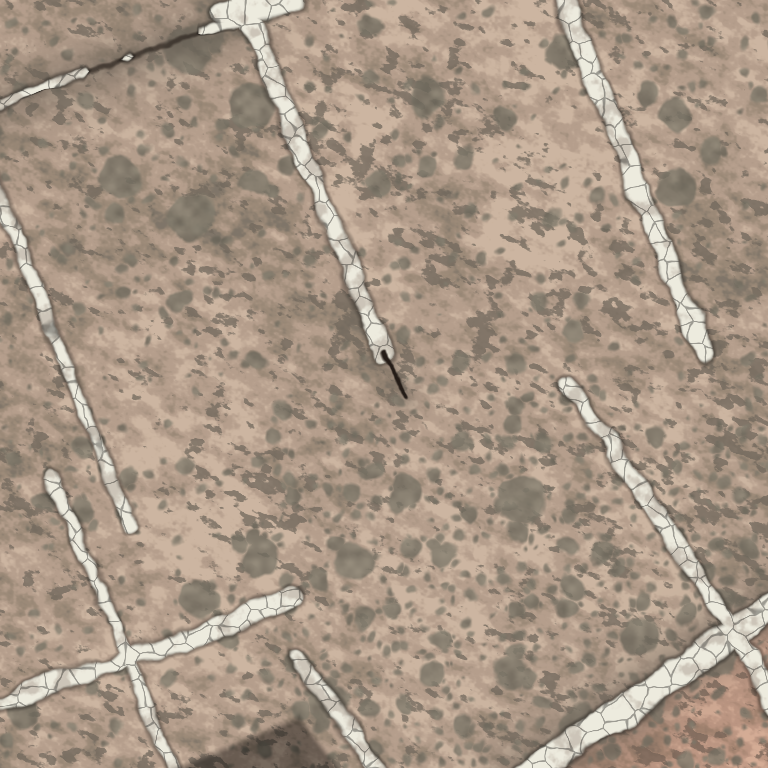
This texture is drawn by a WebGL 2 fragment shader. Its source:

```glsl
#version 300 es
precision highp float;
// Weathered sandstone paving with broken pale mortar joints, seen at a slant.
// Stone is a colour ramp driven by layered noise, lichen is jittered discs,
// and mortar is a union of rough segments cracked by a cellular pattern.
uniform vec2 u_resolution;
out vec4 fragColor;

#define SLAB_PITCH 0.418
#define JOINT_LEAN 0.40
#define FIRST_JOINT -0.103
#define ROUGHNESS 0.010
#define CRACK_SCALE 38.0
#define GRAIN_SCALE vec2(40.0, 66.0)
#define LICHEN_AMOUNT 0.75

const vec3 STONE_LIGHT = vec3(0.80, 0.71, 0.63);
const vec3 STONE_BASE = vec3(0.71, 0.62, 0.55);
const vec3 STONE_MID = vec3(0.61, 0.54, 0.47);
const vec3 STONE_DARK = vec3(0.50, 0.46, 0.41);
const vec3 LICHEN = vec3(0.45, 0.43, 0.38);
const vec3 MORTAR = vec3(0.93, 0.92, 0.87);
const vec3 MORTAR_DULL = vec3(0.80, 0.77, 0.72);
const vec3 GAP = vec3(0.14, 0.11, 0.09);

float hash(vec2 p) { return fract(sin(dot(p, vec2(127.1, 311.7))) * 43758.5453); }
vec2 hash2(vec2 p) { return vec2(hash(p), hash(p + 19.3)); }

float noise(vec2 p) {
  vec2 i = floor(p), f = fract(p);
  f = f * f * (3.0 - 2.0 * f);
  return mix(mix(hash(i), hash(i + vec2(1, 0)), f.x),
             mix(hash(i + vec2(0, 1)), hash(i + vec2(1, 1)), f.x), f.y);
}

float fbm(vec2 p) {
  float sum = 0.0, amp = 0.53;
  for (int i = 0; i < 4; i++) {
    sum += amp * noise(p);
    p = mat2(1.6, 1.2, -1.2, 1.6) * p + 5.7;
    amp *= 0.5;
  }
  return sum;
}

float segment(vec2 p, vec2 a, vec2 b) {
  vec2 ab = b - a;
  return length(p - a - ab * clamp(dot(p - a, ab) / dot(ab, ab), 0.0, 1.0));
}

// Mortar strip whose half width varies along its length
float joint(vec2 p, vec2 a, vec2 b, float halfWidth) {
  return segment(p, a, b) - halfWidth * mix(0.65, 1.25, noise(p * 32.0));
}

// Distance to scattered discs, densest on the lower right slab
float spots(vec2 p, float scale, float density) {
  vec2 g = p * scale, cell = floor(g);
  float d = 1.0;
  for (int y = -1; y <= 1; y++)
    for (int x = -1; x <= 1; x++) {
      vec2 id = cell + vec2(x, y);
      vec2 c = id + 0.15 + 0.7 * hash2(id + scale);
      vec2 at = c / scale;
      float lush = smoothstep(0.55, 0.38, at.y) * smoothstep(0.25, 0.45, at.x);
      float r = mix(0.10, 0.32, hash(id + 4.1));
      if (hash(id + 8.6) < density * mix(0.35, 1.0, lush)) d = min(d, length(g - c) - r);
    }
  return d / scale;
}

// Gap between the two nearest cell centres: zero on a crack
float cracks(vec2 g) {
  vec2 cell = floor(g);
  float near = 9.0, next = 9.0;
  for (int y = -1; y <= 1; y++)
    for (int x = -1; x <= 1; x++) {
      vec2 id = cell + vec2(x, y);
      float d = length(id + hash2(id) - g);
      next = min(next, max(near, d));
      near = min(near, d);
    }
  return next - near;
}

void main() {
  vec2 p = gl_FragCoord.xy / u_resolution;
  float soft = 0.0012 + 0.5 / u_resolution.y;
  vec2 wobble = vec2(fbm(p * 28.0), fbm(p * 28.0 + 40.0)) - 0.5;
  vec2 q = p + ROUGHNESS * 1.6 * wobble;

  // Slab tone: the strip between the two right joints is palest
  float across = (p.x - JOINT_LEAN * (1.0 - p.y) - FIRST_JOINT) / SLAB_PITCH;
  float pale = smoothstep(0.96, 1.04, across) * smoothstep(2.02, 1.96, across);
  float upper = smoothstep(0.32, 0.55, p.y);
  float tone = 0.66 + upper * mix(-0.13, 0.12, pale);

  // Stone grain, stretched along the bedding
  vec2 grainPos = mat2(0.92, 0.38, -0.38, 0.92) * p * GRAIN_SCALE;
  tone += 0.9 * (fbm(p * 7.0) - 0.5) + 1.2 * (fbm(grainPos) - 0.5);
  tone += 0.2 * (noise(p * 260.0) - 0.5);
  vec3 col = mix(STONE_DARK, STONE_MID, smoothstep(0.0, 0.33, tone));
  col = mix(col, STONE_BASE, smoothstep(0.30, 0.60, tone));
  col = mix(col, STONE_LIGHT, smoothstep(0.62, 0.92, tone));
  float pits = fbm(grainPos * 1.3 + 31.0) + 0.25 * (fbm(p * 6.0 + 3.0) - 0.5);
  col = mix(col, STONE_DARK * 0.88, 0.75 * smoothstep(0.61, 0.70, pits));
  float belowBed = smoothstep(0.0, 0.02, 0.68 * (p.x - 0.697) - p.y);
  col = mix(col, col * vec3(1.04, 0.95, 0.93), belowBed);

  // Lichen in three sizes
  vec2 blot = p + 0.022 * wobble;
  float lichen = min(spots(blot, 10.0, 0.6 * LICHEN_AMOUNT),
                 min(spots(blot, 22.0, LICHEN_AMOUNT), spots(blot, 48.0, LICHEN_AMOUNT)));
  col = mix(col, LICHEN * (0.9 + 0.3 * noise(p * 90.0)), 0.8 * smoothstep(0.003, -0.003, lichen));

  // Leaning head joints, evenly pitched; the first is longer and thinner
  float d = 1.0;
  for (int k = 0; k < 3; k++) {
    vec2 top = vec2(FIRST_JOINT + SLAB_PITCH * float(k), 1.0);
    float run = k == 0 ? 0.684 : 0.46;
    d = min(d, joint(q, top, top + run * vec2(JOINT_LEAN, -1.0), k == 0 ? 0.008 : 0.013));
  }
  // Lower head joints, then the bed joints they meet
  d = min(d, joint(q, vec2(0.068, 0.378), vec2(0.228, -0.01), 0.009));
  d = min(d, joint(q, vec2(0.384, 0.147), vec2(0.495, -0.01), 0.010));
  d = min(d, joint(q, vec2(0.740, 0.499), vec2(0.955, 0.180), 0.012));
  d = min(d, joint(q, vec2(0.955, 0.180), vec2(1.010, 0.080), 0.015));
  d = min(d, joint(q, vec2(-0.01, 0.079), vec2(0.384, 0.219), 0.013));
  float lowerBed = joint(q, vec2(0.680, -0.012), vec2(1.010, 0.213), 0.020);
  d = min(min(d, lowerBed), joint(q, vec2(0.290, 0.985), vec2(0.380, 1.000), 0.016));

  // Worn upper bed joint: dark seam with scraps of mortar left
  float seam = segment(q, vec2(-0.01, 0.860), vec2(0.312, 0.974));
  d = min(d, seam - 0.007 + 0.013 * smoothstep(0.38, 0.60, noise(p * 30.0)));
  float grime = max(exp(-seam * 38.0), 0.8 * exp(-max(lowerBed, 0.0) * 45.0));
  col = mix(col, STONE_DARK * 0.82, 0.75 * grime);
  col = mix(col, GAP, 0.6 * smoothstep(0.006, 0.001, seam));
  col *= 1.0 - 0.35 * smoothstep(0.007, 0.0, d);

  // Mortar face with cracks and dull patches
  vec3 face = mix(MORTAR_DULL, MORTAR, smoothstep(0.30, 0.52, fbm(p * 48.0)));
  face *= mix(0.66, 1.0, smoothstep(0.02, 0.10, cracks(q * CRACK_SCALE)));
  face *= mix(0.82, 1.0, smoothstep(0.0, -0.004, d));
  col = mix(col, face, smoothstep(soft, -soft, d));

  // Open split below the middle joint, and a cast shadow at the lower edge
  float split = segment(q, vec2(0.499, 0.540), vec2(0.526, 0.488));
  col = mix(col, STONE_DARK * 0.8, 0.6 * exp(-split * 70.0) * step(0.0, d));
  col = mix(col, GAP, smoothstep(0.003 + soft, 0.003 - soft, split));
  float shadow = min(0.42 * (p.x - 0.23) - p.y, 0.44 - 0.75 * p.y - p.x);
  col *= 1.0 - 0.42 * smoothstep(-0.006, 0.008, shadow);
  fragColor = vec4(col, 1.0);
}
```
